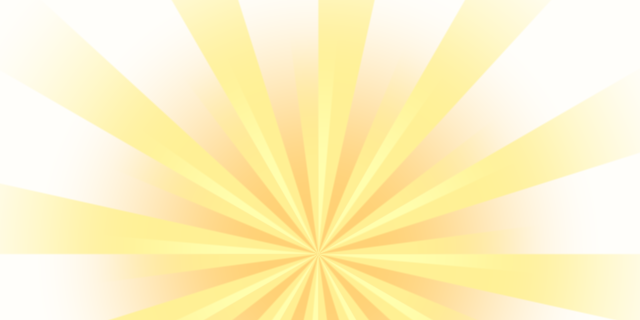
A WebGL 2 fragment shader for this background:

```glsl
#version 300 es
precision highp float;
// A sunburst low in the canvas: two overlapping sets of twelve yellow rays over
// a radial glow from orange to warm white. Each ray is a repeated angular wedge
// that fades with radius; where the two sets overlap, a pale streak appears.

#define SUN_CENTER vec2(0.4974, 0.206) // fraction of the canvas
#define RAY_COUNT 12.0
#define LONG_RAY vec2(0.0, 12.5)       // start and end, degrees clockwise from up
#define SHORT_RAY vec2(-7.5, 5.0)
#define GLOW_FADE vec2(0.15, 0.90)     // radii in canvas heights
#define LONG_FADE vec2(0.50, 1.25)
#define SHORT_FADE vec2(0.25, 0.72)
#define RAY_OPACITY 0.95
#define EDGE_SOFTNESS 0.004

uniform vec2 u_resolution;
out vec4 fragColor;

const vec3 ORANGE = vec3(1.0, 0.82, 0.46);
const vec3 WARM_WHITE = vec3(1.0, 0.995, 0.98);
const vec3 YELLOW = vec3(1.0, 0.945, 0.58);
const vec3 PALE_YELLOW = vec3(1.0, 0.995, 0.68);

// Coverage of a wedge repeated around the circle, with smooth edges.
float rays(float angle, float radius, vec2 spanDegrees) {
    vec2 span = radians(spanDegrees);
    float period = radians(360.0) / RAY_COUNT;
    float middle = 0.5 * (span.x + span.y);
    float offset = abs(mod(angle - middle + 0.5 * period, period) - 0.5 * period);
    float edge = (offset - 0.5 * (span.y - span.x)) * radius;
    return 1.0 - smoothstep(-EDGE_SOFTNESS, EDGE_SOFTNESS, edge);
}

// One inside the first radius, falling to zero at the second.
float fade(float radius, vec2 limits) {
    return 1.0 - smoothstep(limits.x, limits.y, radius);
}

void main() {
    // Polar coordinates around the sun, measured in canvas heights.
    vec2 p = (gl_FragCoord.xy - SUN_CENTER * u_resolution) / u_resolution.y;
    float radius = length(p);
    float angle = atan(p.x, p.y + 1e-6);

    // Radial glow.
    vec3 color = mix(WARM_WHITE, ORANGE, fade(radius, GLOW_FADE));

    // Long and short rays, then the pale streaks they share.
    float longRay = rays(angle, radius, LONG_RAY) * fade(radius, LONG_FADE);
    float shortRay = rays(angle, radius, SHORT_RAY) * fade(radius, SHORT_FADE);
    color = mix(color, YELLOW, RAY_OPACITY * longRay);
    color = mix(color, YELLOW, RAY_OPACITY * shortRay * (1.0 - longRay));
    color = mix(color, PALE_YELLOW, longRay * shortRay);

    fragColor = vec4(color, 1.0);
}
```
